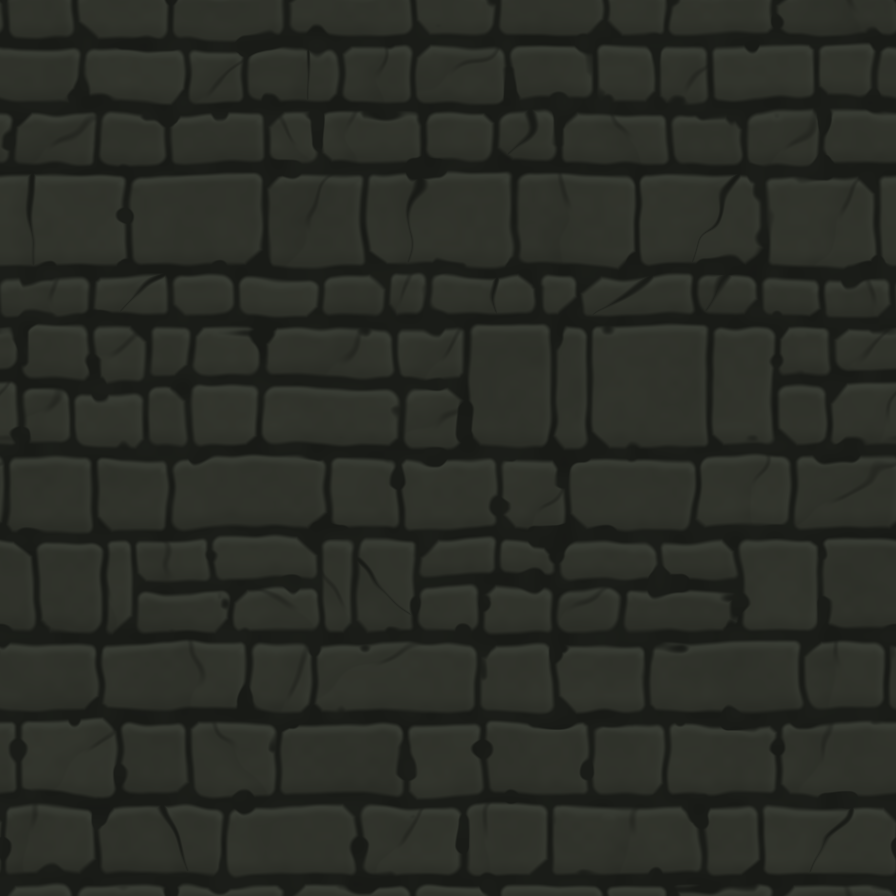
Reproduce this texture procedurally as a WebGL 2 fragment shader.

```glsl
#version 300 es
precision highp float;
// Dark, weathered stone wall: uneven courses of hand-cut blocks with wide mortar.
// Each course is cut at jittered joints, two tall courses are partly halved,
// and every block is a noisy rounded box with chips, cracks and a lit upper rim.

#define BED_GAP 0.0058       // half thickness of horizontal mortar
#define JOINT_GAP 0.0036     // half thickness of vertical mortar
#define JOINT_JITTER 0.62    // unevenness of block widths
#define EDGE_SOFT 0.0030     // softness of block outlines
#define CORNER 0.010         // corner radius
#define WOBBLE 0.0085        // waviness of all outlines
#define CRACK_CHANCE 0.42
#define STONE vec3(0.190, 0.200, 0.170)
#define RIM vec3(0.228, 0.243, 0.211)
#define MORTAR vec3(0.100, 0.108, 0.092)

uniform vec2 u_resolution;
out vec4 outColor;

const int COURSES = 11;
// Bed heights from the bottom up, and the blocks in each course.
const float BEDS[12] = float[12](0.018, 0.107, 0.2, 0.288, 0.404, 0.495,
                                 0.641, 0.697, 0.812, 0.881, 0.953, 1.018);
const float COUNTS[11] = float[11](8., 9., 8., 6., 9., 6., 12., 7., 11., 11., 9.);

float hash(vec2 p) {
  return fract(sin(dot(p, vec2(127.1, 311.7))) * 43758.5453);
}

// Value noise that wraps around the canvas for whole frequencies.
float noise(vec2 p, float freq) {
  p *= freq;
  vec2 i = floor(p), f = fract(p);
  f = f * f * (3.0 - 2.0 * f);
  vec2 a = mod(i, freq), b = mod(i + 1.0, freq);
  return mix(mix(hash(a), hash(vec2(b.x, a.y)), f.x),
             mix(hash(vec2(a.x, b.y)), hash(b), f.x), f.y);
}

float jointAt(float i, float count, float course) {
  float jitter = hash(vec2(mod(i, count), course + 17.0)) - 0.5;
  return (i + JOINT_JITTER * jitter) / count;
}

// Narrows the interval lo..hi to the side of the cut that holds x.
float cutInterval(float x, float cut, inout float lo, inout float hi) {
  float side = step(cut, x);
  if (side > 0.5) lo = cut; else hi = cut;
  return side;
}

// Finds the block holding p: its lower and upper corner, and a seed.
void findBlock(vec2 p, out vec2 lo, out vec2 hi, out vec2 seed, out bool tall) {
  int row = 0;
  for (int k = 1; k < COURSES; k++) if (p.y >= BEDS[k]) row = k;
  float course = float(row), count = COUNTS[row];
  float i = floor(p.x * count);
  if (p.x < jointAt(i, count, course)) i -= 1.0;
  else if (p.x >= jointAt(i + 1.0, count, course)) i += 1.0;
  lo = vec2(jointAt(i, count, course), BEDS[row]);
  hi = vec2(jointAt(i + 1.0, count, course), BEDS[row + 1]);
  seed = vec2(mod(i, count) + 3.0, course + 5.0);
  tall = row == 7;
  if (row == 3 || row == 5) {
    float split = hash(seed + 2.3);
    if (split > 0.3) {
      float level = mix(lo.y, hi.y, 0.45 + 0.14 * hash(seed + 4.1));
      seed.y += 20.0 * (1.0 + cutInterval(p.y, level, lo.y, hi.y));
    }
    float cut = mix(lo.x, hi.x, 0.3 + 0.4 * hash(seed + 6.7));
    seed.x += 20.0 * (1.0 + cutInterval(p.x, cut, lo.x, hi.x));
  }
}

void main() {
  vec2 uv = gl_FragCoord.xy / u_resolution;

  // Wavy outlines, coarse and fine.
  vec2 warp = vec2(noise(uv + 0.31, 14.0), noise(uv + 0.67, 14.0)) - 0.5;
  warp += 0.5 * (vec2(noise(uv + 0.13, 41.0), noise(uv + 0.79, 41.0)) - 0.5);
  vec2 p = uv + WOBBLE * warp;
  if (p.y < BEDS[0]) p.y += 1.0;

  vec2 lo, hi, seed;
  bool tall;
  findBlock(p, lo, hi, seed, tall);
  lo += vec2(JOINT_GAP, BED_GAP + 0.003 * hash(seed + 8.2));
  hi -= vec2(JOINT_GAP, BED_GAP + 0.003 * hash(seed + 9.4));
  vec2 local = p - 0.5 * (lo + hi), halfSize = 0.5 * (hi - lo);

  // Rounded block, one worn corner and small chips along the rim.
  float radius = CORNER * (0.5 + 0.8 * hash(seed + 1.7));
  vec2 q = abs(local) - halfSize + radius;
  float d = length(max(q, 0.0)) + min(max(q.x, q.y), 0.0) - radius;
  vec2 corner = sign(vec2(hash(seed + 3.9), hash(seed + 5.2)) - 0.5);
  float wear = 0.004 + 0.016 * hash(seed + 7.5);
  d = max(d, (dot(local, corner) - halfSize.x - halfSize.y + wear) * 0.7071);
  d += 0.008 * smoothstep(0.72, 0.98, noise(uv + 0.43, 37.0));

  // Cracks: some open down to the mortar, others stay as faint creases.
  float angle = 0.5 + 2.1 * hash(seed + 11.3);
  vec2 along = vec2(cos(angle), sin(angle));
  vec2 spot = local - halfSize * (vec2(hash(seed + 12.6), hash(seed + 13.8)) - 0.5);
  float bend = 0.020 * (noise(uv + 0.21, 33.0) - 0.5);
  float across = dot(spot, vec2(-along.y, along.x)) + bend;
  float reach = dot(spot, along);
  float chance = tall ? 0.85 : CRACK_CHANCE;
  float cracked = step(hash(seed + 14.9), chance);
  float crackWidth = 0.0035 * smoothstep(-0.02, 0.035, reach);
  if (hash(seed + 16.1) < (tall ? 0.6 : 0.25))
    d = max(d, cracked * (crackWidth - abs(across)) - (1.0 - cracked));
  float crease = cracked * smoothstep(-0.012, 0.012, reach)
               * smoothstep(0.005, 0.0, abs(across));
  float facet = cracked * smoothstep(0.0, 0.004, across) * smoothstep(0.03, 0.0, across);

  // Stone tone: mottling, lit upper rim, shaded foot.
  float grain = 0.6 * noise(uv, 23.0) + 0.4 * noise(uv + 0.5, 83.0) - 0.5;
  vec3 stone = STONE * (1.0 + 0.09 * grain + 0.05 * (hash(seed + 18.4) - 0.5));
  float rim = smoothstep(-0.014, -0.003, d);
  float lit = smoothstep(0.016, 0.003, hi.y - p.y) + 0.4 * smoothstep(0.012, 0.002, hi.x - p.x);
  stone = mix(stone, RIM, 0.8 * rim * min(lit, 1.0));
  stone *= 1.0 - 0.09 * smoothstep(0.02, 0.0, p.y - lo.y);
  stone *= 1.0 - 0.22 * crease - 0.05 * facet;

  vec3 mortar = MORTAR * (1.0 + 0.16 * (noise(uv + 0.37, 47.0) - 0.5));
  float soft = max(EDGE_SOFT, 1.0 / u_resolution.y);
  outColor = vec4(mix(stone, mortar, smoothstep(-soft, soft, d)), 1.0);
}
```
